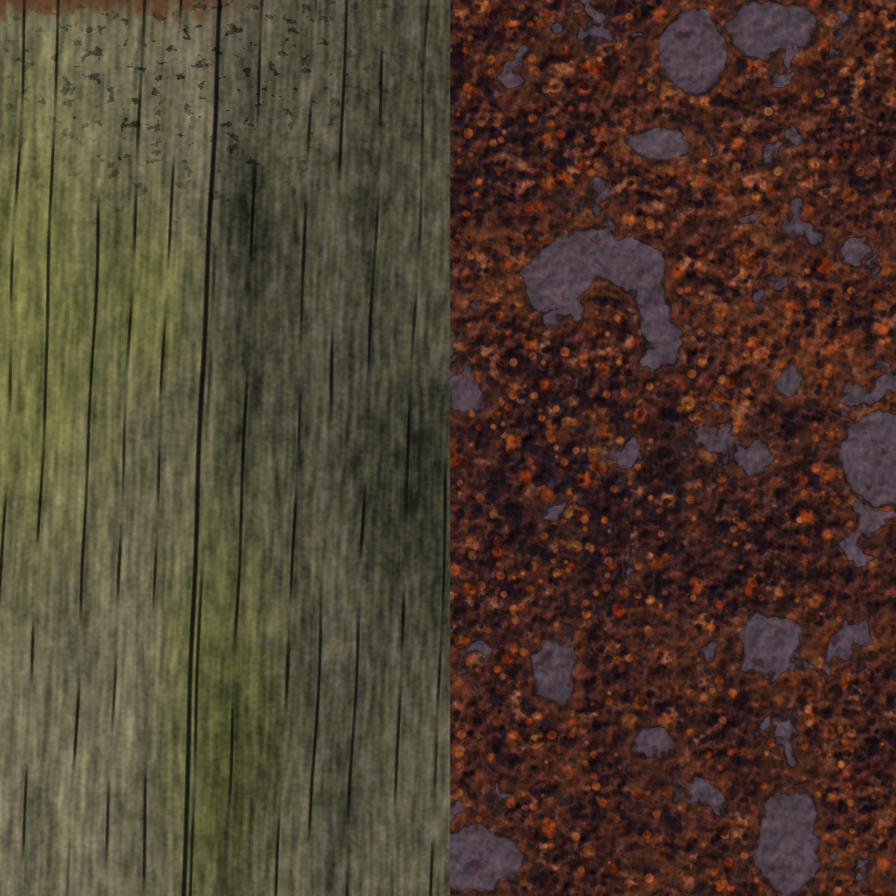
A Shadertoy shader for this texture:

```glsl
// Two weathered surfaces side by side: slanted, mossy timber and flaking rusted metal.
// Stretched gradient noise makes the grain; lit noise relief, jittered cell pits and
// warped ellipses of bare metal make the rust.

vec2 hash2(vec2 p) {
    vec3 q = fract(p.xyx * vec3(0.1031, 0.1030, 0.0973));
    q += dot(q, q.yzx + 33.33);
    return fract((q.xx + q.yz) * q.zy);
}

float corner(vec2 cell, vec2 offset) {
    float a = 6.2832 * hash2(cell).x;
    return dot(vec2(cos(a), sin(a)), offset);
}

float gradNoise(vec2 p) {
    vec2 i = floor(p), f = p - i, e = vec2(1, 0);
    vec2 u = f * f * f * (f * (f * 6.0 - 15.0) + 10.0);
    return 1.4 * mix(mix(corner(i, f), corner(i + e, f - e), u.x),
                     mix(corner(i + e.yx, f - e.yx), corner(i + 1.0, f - 1.0), u.x), u.y);
}

float fbm(vec2 p) {
    float sum = 0.0, amp = 0.6;
    for (int i = 0; i < 4; i++) {
        sum += amp * gradNoise(p);
        p = mat2(1.6, 1.2, -1.2, 1.6) * p + 17.3;
        amp *= 0.55;
    }
    return sum;
}

// Fibre noise: octaves stay aligned with the grain
float fibres(vec2 p) {
    return 0.6 * gradNoise(p) + 0.4 * gradNoise(p * 2.1 + 9.7);
}

float blob(vec2 p, vec2 centre, vec2 radius) {
    vec2 d = (p - centre) / radius;
    return exp(-dot(d, d));
}

float segment(vec2 p, vec2 a, vec2 b) {
    vec2 ab = b - a;
    return length(p - a - ab * clamp(dot(p - a, ab) / dot(ab, ab), 0.0, 1.0));
}

vec3 wood(vec2 p) {
    // Grain leans left towards the bottom
    vec2 g = vec2(p.x + 0.042 * (1.0 - p.y) + 0.004 * gradNoise(p * vec2(8, 5)), p.y);
    vec2 w = p + 0.03 * vec2(fbm(p * vec2(30, 8)), fbm(p * 12.0 + 5.0));
    float fibre = fibres(g * vec2(75, 5));
    float mottle = fbm(p * vec2(65, 42));

    float tone = 0.70 - 0.17 * smoothstep(0.22, 0.30, g.x);
    tone += 0.22 * fbm(g * vec2(18, 3)) + 0.30 * fibre + 0.23 * mottle;
    tone += 0.20 * gradNoise(g * vec2(180, 24)) + 0.10 * gradNoise(p * vec2(150, 190));

    // Damp stains
    float stain = blob(w, vec2(0.28, 0.76), vec2(0.05, 0.08)) + 0.7 * blob(w, vec2(0.27, 0.60), vec2(0.05, 0.13));
    stain += 1.1 * blob(w, vec2(0.46, 0.44), vec2(0.06, 0.16)) + 0.7 * blob(w, vec2(0.43, 0.82), vec2(0.08, 0.18));
    stain += 0.45 * blob(w, vec2(0.40, 0.20), vec2(0.08, 0.12)) + 0.35 * blob(w, vec2(0.23, 0.12), vec2(0.05, 0.20));
    tone -= 0.40 * stain * (0.8 + 0.7 * fibre);
    tone += 0.13 * blob(w, vec2(0.03, 0.74), vec2(0.05, 0.25));

    // Lichen specks in the upper part
    float speck = smoothstep(0.22, 0.42, fbm(p * vec2(60, 75) + 31.0));
    tone -= 0.5 * speck * blob(p, vec2(0.20, 0.93), vec2(0.21, 0.15));
    vec3 col = mix(vec3(0.13, 0.13, 0.11), vec3(0.55, 0.51, 0.43), clamp(tone, 0.0, 1.25));

    // Moss and warm tints
    float moss = blob(w, vec2(0.03, 0.64), vec2(0.09, 0.25)) + blob(w, vec2(0.25, 0.20), vec2(0.06, 0.22));
    moss += 0.7 * blob(w, vec2(0.17, 0.66), vec2(0.05, 0.10)) + 0.25;
    col *= mix(vec3(1), vec3(0.94, 1.0, 0.70), min(moss, 1.0));
    col = mix(col, vec3(0.34, 0.19, 0.11), 0.7 * smoothstep(0.975, 1.0, p.y + 0.03 * mottle) * smoothstep(0.32, 0.2, p.x));

    // Repeated hairline cracks, then the main split
    float id = floor(g.x / 0.046);
    float dist = abs(g.x - (id + 0.3 + 0.4 * hash2(vec2(id, 4)).x) * 0.046);
    float broken = smoothstep(-0.3, 0.25, gradNoise(vec2(id * 7.3, p.y * 9.0)));
    col *= 1.0 - 0.65 * broken * smoothstep(0.0028, 0.0005, dist);
    col *= 1.0 - 0.75 * smoothstep(0.0040, 0.0008, abs(g.x - 0.245));
    return col;
}

// Signed distance to the bare metal, negative inside
float bareMetal(vec2 p) {
    p += 0.016 * vec2(fbm(p * 22.0), fbm(p * 22.0 + 41.0));
    float d = segment(p, vec2(0.61, 0.68), vec2(0.66, 0.72)) - 0.029;
    d = min(d, segment(p, vec2(0.66, 0.72), vec2(0.72, 0.70)) - 0.025);
    d = min(d, segment(p, vec2(0.72, 0.70), vec2(0.735, 0.63)) - 0.020);
    // Centre and radii of each flake
    vec4 flakes[11] = vec4[11](
        vec4(0.99, 0.49, 0.055, 0.050), vec4(0.88, 0.06, 0.035, 0.060), vec4(0.86, 0.97, 0.050, 0.028),
        vec4(0.77, 0.94, 0.038, 0.045), vec4(0.52, 0.56, 0.026, 0.020), vec4(0.53, 0.04, 0.050, 0.035),
        vec4(0.62, 0.25, 0.026, 0.036), vec4(0.86, 0.28, 0.035, 0.030), vec4(0.74, 0.84, 0.030, 0.018),
        vec4(0.885, 0.575, 0.016, 0.022), vec4(0.73, 0.17, 0.024, 0.020));
    for (int i = 0; i < 11; i++) {
        vec4 f = flakes[i];
        d = min(d, (length((p - f.xy) / f.zw) - 1.0) * min(f.z, f.w));
    }
    return min(d, 0.05 * (0.36 - fbm(p * 13.0 + 3.0)));
}

vec3 rust(vec2 p) {
    float broad = fbm(p * 9.0), grit = fbm(p * 55.0);
    float relief = grit - fbm((p + vec2(-0.003, 0.005)) * 55.0);
    float fine = gradNoise(p * 170.0);

    // Warm and dark regions
    float warm = 0.8 * blob(p, vec2(0.55, 0.69), vec2(0.07, 0.06)) + 0.7 * blob(p, vec2(0.87, 0.63), vec2(0.15, 0.07));
    warm += 0.6 * blob(p, vec2(0.74, 0.82), vec2(0.17, 0.08)) + 0.5 * blob(p, vec2(0.97, 0.57), vec2(0.06, 0.05));
    float dark = blob(p, vec2(0.67, 0.45), vec2(0.18, 0.14)) + 0.4 * blob(p, vec2(0.58, 0.84), vec2(0.10, 0.10));
    float heat = 0.42 + 0.40 * broad + 0.55 * grit + 0.30 * warm - 0.25 * dark;
    vec3 col = mix(vec3(0.13, 0.075, 0.085), vec3(0.37, 0.19, 0.115), clamp(heat, 0.0, 1.2));
    col = mix(col, vec3(0.15, 0.14, 0.19), 0.55 * dark * smoothstep(0.0, 0.4, fbm(p * 38.0 + 8.0)));
    col = mix(col, vec3(0.54, 0.33, 0.23), 0.65 * smoothstep(0.18, 0.55, fbm(p * 32.0 + 60.0) + 0.15 * warm));

    // Pits and glowing flecks in jittered cells
    for (int k = 0; k < 2; k++) {
        vec2 q = p * (k == 0 ? 48.0 : 85.0), cell = floor(q);
        for (int n = 0; n < 9; n++) {
            vec2 c = cell + vec2(n % 3 - 1, n / 3 - 1);
            vec2 r = hash2(c + float(k) * 57.0), kind = hash2(c + 113.0);
            float d = length(q - c - 0.15 - 0.7 * r) + 0.25 * grit;
            float size = 0.15 + 0.28 * kind.y;
            float spot = smoothstep(size + 0.12, size - 0.12, d);
            float fleck = step(0.84 - 0.08 * dark, kind.x);
            col = mix(col, vec3(0.09, 0.06, 0.09), 0.65 * spot * step(kind.x, 0.45));
            col = mix(col, mix(vec3(0.50, 0.16, 0.04), vec3(0.60, 0.36, 0.18), r.x), 0.75 * spot * fleck);
        }
    }
    col *= 1.0 + 0.8 * relief + 0.25 * fine;

    // Bare metal with an ochre rim and shaded lip
    float d = bareMetal(p) + 0.004 * grit;
    col = mix(col, vec3(0.40, 0.23, 0.14), 0.5 * exp(-abs(d - 0.006) / 0.004));
    vec3 metal = vec3(0.32, 0.27, 0.31) * (1.0 + 0.22 * fbm(p * 28.0) + 0.28 * relief + 0.12 * fine);
    metal = mix(metal, vec3(0.22, 0.14, 0.14), 0.7 * smoothstep(0.22, 0.55, fbm(p * 40.0 + 90.0)));
    col = mix(col, metal, 0.9 * smoothstep(0.003, -0.003, d));
    return col * (1.0 - 0.35 * exp(-abs(d) / 0.0018));
}

void mainImage(out vec4 fragColor, in vec2 fragCoord) {
    vec2 p = fragCoord / iResolution.xy;
    float seam = smoothstep(-0.5, 0.5, (p.x - 0.5025) * iResolution.x);
    fragColor = vec4(clamp(mix(wood(p), rust(p), seam), 0.0, 1.0), 1.0);
}
```
